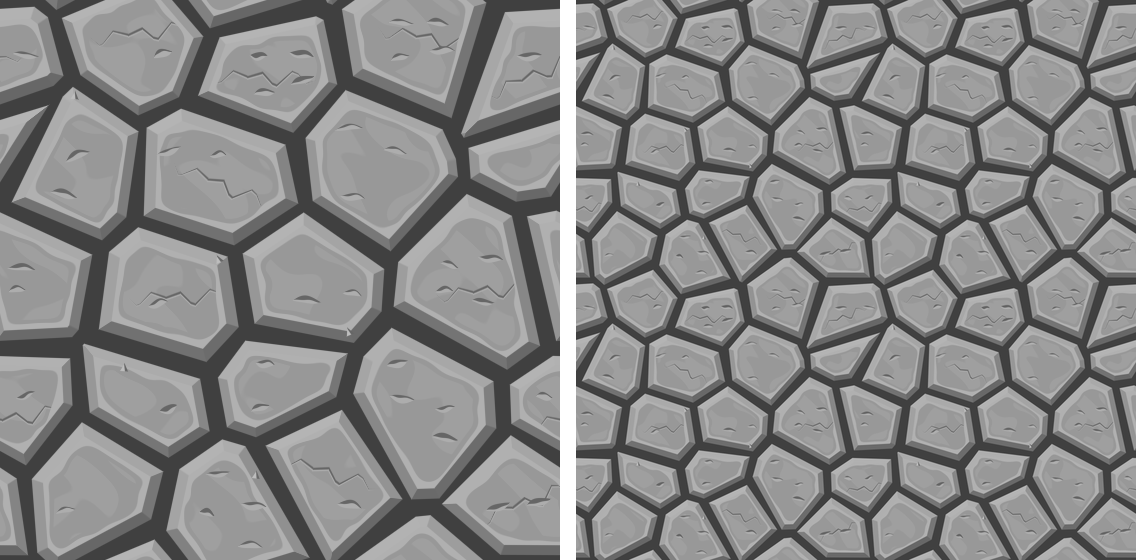
Left: one tile. Right: repeated 2 by 2.
Give the GLSL for this texture, as a Shadertoy shader.

```glsl
const float TAU = 6.2831853;
const vec2 GRID = vec2(4.0, 5.0);        // stones per canvas
const vec2 CHIP_GRID = vec2(12.0, 16.0); // chip slots per canvas
const float GAP_GRAY = 0.25;
const float RIM_GRAY = 0.69;
const float FACE_GRAY = 0.595;
const float PATCH_GRAY = 0.625;
const float HOLLOW_GRAY = 0.40;

struct Stone {
    float inset;  // distance inside the outline
    float bevel;  // bevel width
    float face;   // distance inside the rounded inner face
    float shade;  // gray of the bevel facet
    vec2 local;   // position relative to the stone site
    vec4 rnd;     // random values of the stone
};

vec4 hash4(vec2 p) {
    vec4 q = fract(p.xyxy * vec4(0.1031, 0.1030, 0.0973, 0.1099) + 0.137);
    q += dot(q, q.wzxy + 33.33);
    return fract((q.xxyz + q.yzzw) * q.zywx);
}

vec2 wrapId(vec2 id, vec2 count) { return floor(mod(id + 0.5, count)); }

float cover(float d, float px) { return smoothstep(-0.75 * px, 0.75 * px, d); }

vec2 rotate(vec2 p, float a) {
    float c = cos(a), s = sin(a);
    return vec2(c * p.x + s * p.y, c * p.y - s * p.x);
}

// Layered sines with whole frequencies, so they wrap
float waves(vec2 p, float f, float phase) {
    vec2 q = TAU * p;
    q += 0.13 * sin(q.yx * vec2(6.0, 5.0) + phase);
    return (sin(f * q.x + 3.0 * q.y + phase) + sin(f * q.y - 4.0 * q.x + 2.0 * phase)
          + sin((f + 2.0) * (q.x + q.y) - phase)) / 3.0;
}

// Staggered, jittered stone site; z is its weight
vec3 site(vec2 id) {
    vec2 w = wrapId(id, GRID);
    vec4 h = hash4(w);
    vec2 pos = id + vec2(fract(0.4 * w.y), 0.0) + 0.5 + 0.6 * (h.xy - 0.5);
    return vec3(pos / GRID, 0.009 * h.z);
}

float power(vec2 p, vec3 s) { return dot(p - s.xy, p - s.xy) - s.z; }

// Weighted cellular pattern with straight, slightly tilted edges
Stone stoneAt(vec2 p, float px) {
    vec2 base = floor(p * GRID), ownId = base;
    vec3 own = vec3(0.0);
    float best = 1e3;
    for (int y = -2; y <= 2; y++)
    for (int x = -3; x <= 2; x++) {
        vec2 id = base + vec2(x, y);
        vec3 s = site(id);
        float w = power(p, s);
        if (w < best) { best = w; own = s; ownId = id; }
    }
    float d1 = 1e3, d2 = 1e3, shade1 = 0.5, shade2 = 0.5, sum = 0.0;
    for (int y = -2; y <= 2; y++)
    for (int x = -3; x <= 2; x++) {
        vec2 id = base + vec2(x, y);
        if (id == ownId) continue;
        vec3 s = site(id);
        vec2 link = s.xy - own.xy;
        vec2 n = normalize(link);
        vec4 h = hash4(wrapId(ownId, GRID) + 7.0 * wrapId(id, GRID) + 11.0);
        float d = (power(p, s) - best) / (2.0 * length(link)) - 0.009 - 0.009 * h.x;
        d += 0.16 * (h.y - 0.5) * dot(p - own.xy - 0.5 * link, vec2(-n.y, n.x));
        float shade = 0.555 + 0.15 * dot(n, vec2(-0.37, 0.93));
        sum += exp(-130.0 * d);
        if (d < d1) { d2 = d1; shade2 = shade1; d1 = d; shade1 = shade; }
        else if (d < d2) { d2 = d; shade2 = shade; }
    }
    vec4 rnd = hash4(wrapId(ownId, GRID) + 41.0);
    float bevel = 0.019 * mix(0.75, 1.1, own.z / 0.009);
    float wobble = 0.005 * waves(p, 9.0, TAU * rnd.x);
    float face = -log(sum) / 130.0 - bevel - 0.008 + wobble;
    float facet = mix(shade2, shade1, cover(d2 - d1, px));
    return Stone(d1, bevel, face, facet, p - own.xy, rnd);
}

// Zigzag crack: dark line with a lit lower lip
float addCrack(float gray, vec2 q, float px) {
    float zig = abs(fract(q.x * 19.0) - 0.5) * 0.036 + abs(fract(q.x * 11.0 + 0.3) - 0.5) * 0.03;
    float d = (q.y - zig + 0.016) * 0.75;
    float width = 0.0016 * (1.0 - pow(q.x / 0.075, 2.0));
    gray = mix(gray, 0.68, cover(width - abs(d + 0.002), px));
    return mix(gray, HOLLOW_GRAY, cover(width - abs(d), px));
}

// Almond hollow: dark crescent above a lit floor
float addChip(float gray, vec2 q, vec4 h, float px) {
    float t = q.x / mix(0.014, 0.025, h.x);
    float lens = mix(0.006, 0.009, h.y) * (1.0 - t * t);
    float y = q.y + 0.002 * sin(2.5 * t + TAU * h.z);
    float split = lens * mix(-0.1, 0.55, h.w) + 0.001 * sin(5.0 * t);
    float inside = cover(min(lens - y, y + 0.75 * lens), px);
    return mix(gray, mix(0.68, HOLLOW_GRAY, cover(y - split, px)), inside);
}

// Small triangular nick, lit on one side
float addNick(float gray, vec2 q, float px) {
    float d = min(q.y + 0.008, 0.5 * (0.006 - q.y) - abs(q.x));
    return mix(gray, mix(0.74, HOLLOW_GRAY, cover(q.x + 0.2 * q.y, px)), cover(d, px));
}

void mainImage(out vec4 fragColor, in vec2 fragCoord) {
    vec2 p = fragCoord / iResolution.xy;
    float px = 1.0 / min(iResolution.x, iResolution.y);
    Stone st = stoneAt(p, px);

    // Bevel, light rim and patchy inner face
    float gray = mix(st.shade, RIM_GRAY, cover(st.inset - st.bevel, px));
    float blob = waves(p, 6.0, TAU * st.rnd.y);
    float patchMask = cover((blob - 0.05) * 0.03, px) * cover(st.face - 0.008, px);
    float face = mix(FACE_GRAY, PATCH_GRAY, patchMask);
    if (st.rnd.z < 0.4) face = addCrack(face, rotate(st.local, st.rnd.w - 0.5), px);
    gray = mix(gray, face, cover(st.face, px));

    // Chips sit on faces, nicks on bevels
    vec2 slot = floor(p * CHIP_GRID);
    vec2 wrapped = wrapId(slot, CHIP_GRID);
    vec4 h = hash4(wrapped + 83.0);
    vec2 center = (slot + 0.5 + vec2(0.36, 0.44) * (h.xy - 0.5)) / CHIP_GRID;
    Stone host = stoneAt(center, px);
    vec2 q = rotate(p - center, 0.65 * (h.z - 0.35));
    if (host.face > 0.012 && h.w < 0.8) gray = addChip(gray, q, hash4(wrapped + 127.0), px);
    else if (host.inset > 0.008 && host.face < 0.0 && h.w < 0.2) gray = addNick(gray, q, px);

    gray = mix(GAP_GRAY, gray, cover(st.inset, px));
    fragColor = vec4(vec3(gray), 1.0);
}
```
